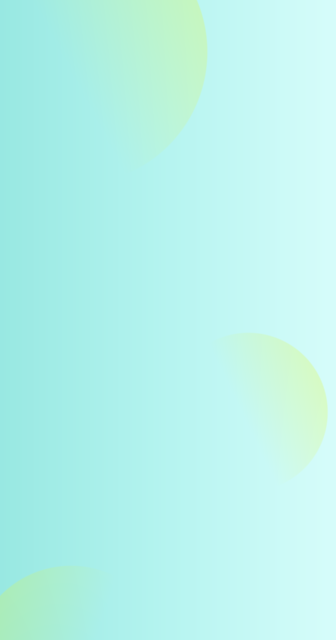
A Shadertoy shader for this background:

```glsl
// A pale aqua backdrop that brightens from left to right, with three
// lime discs. Each disc is a circle distance function whose tint fades
// linearly to nothing along its own direction.

// Backdrop colours
const vec3 AQUA_LEFT   = vec3(0.595, 0.910, 0.885);
const vec3 AQUA_MIDDLE = vec3(0.710, 0.957, 0.940);
const vec3 AQUA_RIGHT  = vec3(0.842, 0.990, 0.982);

// Disc tint and its strongest opacity
const vec3  LIME         = vec3(0.87, 0.97, 0.30);
const float LIME_OPACITY = 0.31;

// Discs: centre x, centre y, radius, in canvas heights
const vec3 TOP_DISC    = vec3(0.117,  0.919, 0.207);
const vec3 RIGHT_DISC  = vec3(0.388,  0.356, 0.124);
const vec3 BOTTOM_DISC = vec3(0.111, -0.038, 0.154);

// Directions in which the tint grows
const vec2 TOP_GROWTH    = vec2( 0.885, 0.466);
const vec2 RIGHT_GROWTH  = vec2( 0.902, 0.432);
const vec2 BOTTOM_GROWTH = vec2(-0.954, 0.300);

// Where the tint starts, as a fraction of the radius from the centre
const float TOP_START    = -0.10;
const float RIGHT_START  = -0.08;
const float BOTTOM_START = -0.17;

// Three-stop horizontal gradient
vec3 backdrop(float x) {
    vec3 leftHalf = mix(AQUA_LEFT, AQUA_MIDDLE, clamp(2.0 * x, 0.0, 1.0));
    return mix(leftHalf, AQUA_RIGHT, clamp(2.0 * x - 1.0, 0.0, 1.0));
}

// Opacity of a disc that fades out along one direction
float fadedDisc(vec2 p, vec3 disc, vec2 growth, float start, float pixel) {
    vec2 offset = p - disc.xy;
    float edge = length(offset) - disc.z;
    float coverage = 1.0 - smoothstep(-pixel, pixel, edge);
    float along = dot(offset, growth) / disc.z;
    float fade = clamp((along - start) / (1.0 - start), 0.0, 1.0);
    return LIME_OPACITY * coverage * fade;
}

void mainImage(out vec4 fragColor, in vec2 fragCoord) {
    vec2 p = fragCoord / iResolution.y;
    float pixel = 1.0 / iResolution.y;

    vec3 color = backdrop(fragCoord.x / iResolution.x);

    // Lay the discs over the backdrop
    color = mix(color, LIME, fadedDisc(p, TOP_DISC, TOP_GROWTH, TOP_START, pixel));
    color = mix(color, LIME, fadedDisc(p, RIGHT_DISC, RIGHT_GROWTH, RIGHT_START, pixel));
    color = mix(color, LIME, fadedDisc(p, BOTTOM_DISC, BOTTOM_GROWTH, BOTTOM_START, pixel));

    fragColor = vec4(color, 1.0);
}
```
